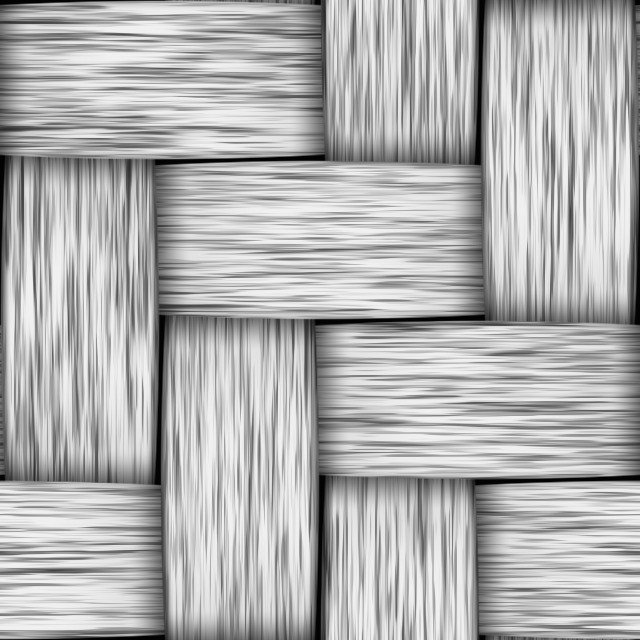
This pattern is drawn by a WebGL 2 fragment shader. Its source:

```glsl
#version 300 es
precision highp float;

#define GRID 4.0          // bands across and down
#define HALF_WIDTH 0.494  // band half width at its middle
#define TAPER 0.026       // narrowing towards the ends
#define LIGHT_TONE 0.94
#define DARK_TONE 0.22
#define GAP_TONE 0.01
#define END_SHADE 0.34    // brightness where a band dives under
#define SIDE_SHADE_H 0.82
#define SIDE_SHADE_V 0.42
#define SEAM_DEPTH 0.28   // strength of the dark central fibre

uniform vec2 u_resolution;
out vec4 fragColor;

vec3 hash3(vec2 c) {
  vec3 h = fract(c.xyx * vec3(0.1031, 0.1030, 0.0973));
  h += dot(h, h.yxz + 33.33);
  return fract((h.xxy + h.yzz) * h.zyx);
}

// Smooth cellular noise: random tones blended around jittered points
float cellular(vec2 q) {
  vec2 base = floor(q);
  float sum = 0.0, total = 0.0;
  for (int j = -1; j <= 1; j++) {
    for (int i = -1; i <= 1; i++) {
      vec2 id = base + vec2(i, j);
      vec3 h = hash3(id);
      vec2 d = id + h.xy - q;
      float w = exp(-5.5 * dot(d, d));
      sum += w * h.z;
      total += w;
    }
  }
  return sum / max(total, 1e-6);
}

// Long thin fibres; along runs 0..2, across runs 0..1
float fibreTone(float along, float across, float lane) {
  vec2 q = vec2(along, across);
  float seed = 37.0 * lane + 11.0;
  float n = 0.24 * cellular(q * vec2(1.0, 24.0) + seed)
          + 0.38 * cellular(q * vec2(1.8, 62.0) + seed + 150.0)
          + 0.38 * cellular(q * vec2(4.5, 108.0) + seed + 310.0);

  // Dark fibre near the middle, shifted on alternate lanes
  float seam = 0.485 + 0.075 * mod(lane, 2.0) + 0.004 * sin(along * 3.0 + lane);
  float offset = (across - seam) / 0.012;
  n += SEAM_DEPTH * exp(-offset * offset - 1.5 * (along - 1.0) * (along - 1.0));
  return mix(LIGHT_TONE, DARK_TONE, smoothstep(0.30, 1.06, n));
}

// Band on top in the given cell: x = tone, y = coverage
vec2 band(vec2 p, vec2 cell, float pixel) {
  float phase = mod(cell.x - cell.y, 4.0);
  bool horizontal = phase < 1.5;
  vec2 local = p - cell;
  float along = horizontal ? phase + local.x : 3.0 - phase + local.y;
  float across = horizontal ? local.y : local.x;
  float lane = mod(horizontal ? cell.y : cell.x, GRID);

  float bow = along - 1.0;
  float inset = HALF_WIDTH - TAPER * bow * bow - abs(across - 0.5);
  float endDist = min(along, 2.0 - along);

  // Rounded shading at the ends and sides
  float shade = mix(END_SHADE, 1.0, smoothstep(-0.11, 0.20, endDist));
  shade *= mix(0.93, 1.0, smoothstep(0.0, 0.7, endDist));
  float sideShade = horizontal ? SIDE_SHADE_H : SIDE_SHADE_V;
  shade *= mix(sideShade, 1.0, smoothstep(0.0, 0.065, inset));

  float tone = fibreTone(along, across, lane) * shade;
  return vec2(tone, clamp(inset / (1.6 * pixel) + 0.5, 0.0, 1.0));
}

void main() {
  vec2 uv = gl_FragCoord.xy / u_resolution;
  vec2 p = vec2(uv.x, 1.0 - uv.y) * GRID;
  float pixel = GRID / min(u_resolution.x, u_resolution.y);

  // Twill: each lane shows two cells on top, shifted by one per row
  vec2 cell = floor(p);
  bool horizontal = mod(cell.x - cell.y, 4.0) < 1.5;
  vec2 side = sign(p - cell - 0.5);
  vec2 neighbour = cell + (horizontal ? vec2(0.0, side.y) : vec2(side.x, 0.0));

  // The neighbour's end shows through the gap beside the top band
  vec2 under = band(p, neighbour, pixel);
  vec2 over = band(p, cell, pixel);
  float tone = mix(GAP_TONE, under.x, under.y);
  tone = mix(tone, over.x, over.y);
  fragColor = vec4(vec3(tone), 1.0);
}
```
